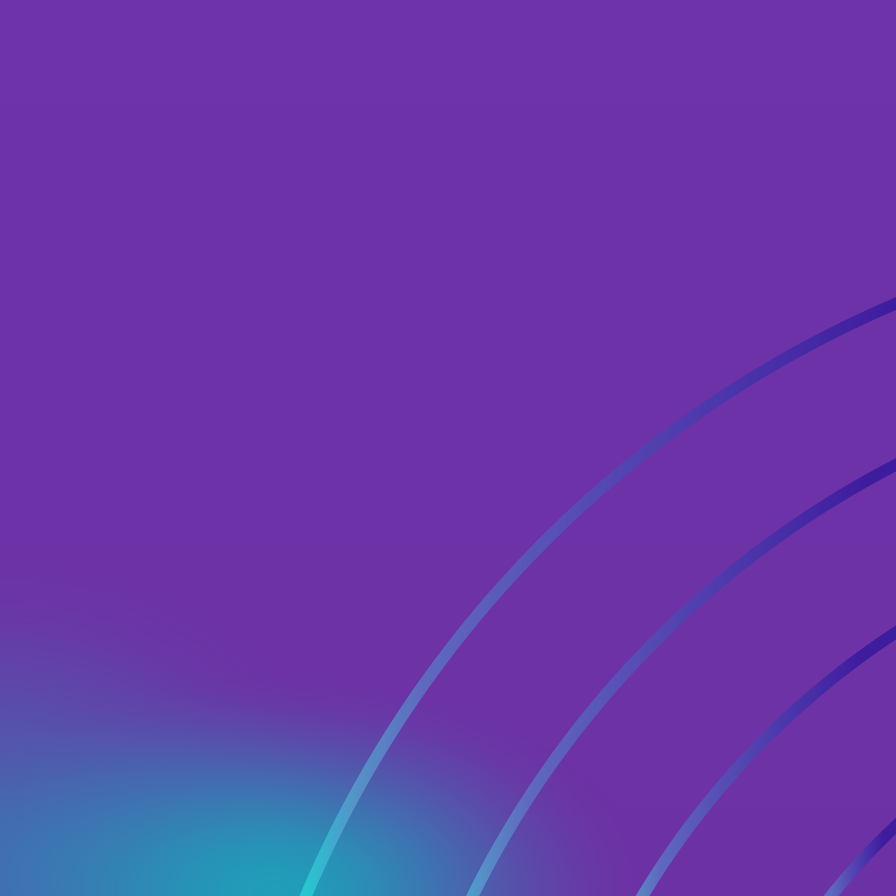
Write a Shadertoy shader that draws this background.

```glsl
// Violet backdrop with a teal glow at the lower left and four gradient arcs rising to the right.

// Backdrop and glow
const vec3 VIOLET_LOW = vec3(0.425, 0.196, 0.645);
const vec3 VIOLET_HIGH = vec3(0.430, 0.196, 0.665);
const vec3 TEAL = vec3(0.125, 0.615, 0.725);
const vec2 GLOW_CENTER = vec2(0.306, 0.004);
const vec2 GLOW_RADII = vec2(0.417, 0.247);
const vec2 HAZE_CENTER = vec2(0.0, 0.036);
const vec2 HAZE_RADII = vec2(0.42, 0.352);
const float HAZE_STRENGTH = 0.5;

// Arcs, from the outermost inwards
const int ARC_COUNT = 4;
const vec4 ARC_RADII = vec4(1.248, 1.082, 0.918, 0.7466);
const vec2 ARC_CENTER = vec2(1.4908, -0.4862);
const vec2 ARC_DRIFT = vec2(0.0065);
const float ARC_HALF_WIDTH = 0.0066;
const float RAMP_SHIFT = 0.067;

// Arc colours, from the lower end to the upper end
const vec3 ARC_TEAL = vec3(0.15, 0.78, 0.82);
const vec3 ARC_SKY = vec3(0.33, 0.58, 0.78);
const vec3 ARC_PERIWINKLE = vec3(0.37, 0.41, 0.745);
const vec3 ARC_BLUE = vec3(0.335, 0.29, 0.705);
const vec3 ARC_INDIGO = vec3(0.245, 0.11, 0.62);

// Soft elliptical falloff: 1 at the centre, 0 at the rim
float softEllipse(vec2 p, vec2 center, vec2 radii) {
    return 1.0 - smoothstep(0.0, 1.0, length((p - center) / radii));
}

vec3 backdrop(vec2 p) {
    float glow = softEllipse(p, GLOW_CENTER, GLOW_RADII);
    float haze = HAZE_STRENGTH * softEllipse(p, HAZE_CENTER, HAZE_RADII);
    float coverage = 1.0 - (1.0 - glow) * (1.0 - haze);
    return mix(mix(VIOLET_LOW, VIOLET_HIGH, p.y), TEAL, coverage);
}

// Position t between a and b, clamped to 0..1
float span(float a, float b, float t) {
    return clamp((t - a) / (b - a), 0.0, 1.0);
}

vec3 arcRamp(float t) {
    vec3 color = mix(ARC_TEAL, ARC_SKY, span(0.0, 0.08, t));
    color = mix(color, ARC_PERIWINKLE, span(0.08, 0.2, t));
    color = mix(color, ARC_BLUE, span(0.2, 0.48, t));
    return mix(color, ARC_INDIGO, span(0.48, 1.0, t));
}

void mainImage(out vec4 fragColor, in vec2 fragCoord) {
    vec2 p = fragCoord / iResolution.xy;
    float pixel = 1.0 / iResolution.y;
    vec3 color = backdrop(p);

    for (int i = 0; i < ARC_COUNT; i++) {
        float index = float(i);
        float radius = ARC_RADII[i];
        vec2 center = ARC_CENTER + index * ARC_DRIFT;

        // Antialiased stroke
        float edge = abs(length(p - center) - radius) - ARC_HALF_WIDTH;
        float stroke = 1.0 - smoothstep(-0.5 * pixel, 0.5 * pixel, edge);

        // The ramp runs from the arc's foot on the lower edge to the right edge
        float foot = center.x - sqrt(radius * radius - center.y * center.y);
        float along = span(foot, 1.0, p.x);
        color = mix(color, arcRamp(along + RAMP_SHIFT * index), stroke);
    }

    fragColor = vec4(color, 1.0);
}
```
